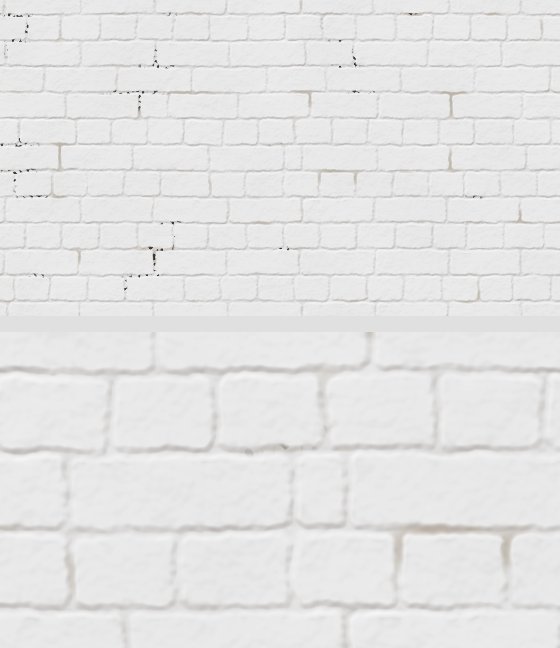
Top: the whole. Bottom: its middle third, enlarged.
This texture is drawn by a WebGL 1 fragment shader. Its source:

```glsl
precision highp float;
// White painted brick wall: thirteen courses of long and short bricks.
// Joint distance plus gradient noise forms a relief lit from above;
// noise masks leave bare beige mortar and dark pits in a few joints.

uniform vec2 u_resolution;

const float COURSE = 0.0825;    // course height, canvas height = 1
const float TOP_BED = 0.954;    // height of the uppermost bed joint
const vec3 PAINT = vec3(0.912, 0.912, 0.913);
const vec3 SHADOW_TINT = vec3(0.92, 1.0, 1.07);
const vec3 BARE_MORTAR = vec3(0.71, 0.67, 0.61);
const vec3 PIT = vec3(0.13, 0.12, 0.11);

float hash(vec2 c) {
  vec3 q = fract(vec3(c.xyx) * 0.1031);
  q += dot(q, q.yzx + 33.33);
  return fract((q.x + q.y) * q.z);
}

float cornerSlope(vec2 cell, vec2 offset) {
  float angle = 6.2832 * hash(cell + 57.0);
  return dot(vec2(cos(angle), sin(angle)), offset);
}

float gradientNoise(vec2 p) {
  vec2 i = floor(p), f = fract(p);
  vec2 w = f * f * f * (f * (f * 6.0 - 15.0) + 10.0);
  vec2 r = vec2(1.0, 0.0);
  float low = mix(cornerSlope(i, f), cornerSlope(i + r, f - r), w.x);
  float high = mix(cornerSlope(i + r.yx, f - r.yx), cornerSlope(i + 1.0, f - 1.0), w.x);
  return mix(low, high, w.y);
}

bool isRow(float row, float n) { return abs(row - n) < 0.5; }

// Course layout: first joint, brick length, odd brick index, its relative length
vec4 courseLayout(float row) {
  if (isRow(row, 2.0)) return vec4(0.014, 0.237, 4.0, 0.66);
  if (isRow(row, 3.0)) return vec4(0.139, 0.236, 3.0, 0.78);
  if (isRow(row, 4.0)) return vec4(-0.01, 0.2245, 2.0, 0.4);
  if (isRow(row, 5.0)) return vec4(0.065, 0.115, 0.0, 1.55);
  if (isRow(row, 6.0)) return vec4(0.185, 0.237, 3.0, 0.25);
  if (isRow(row, 7.0)) return vec4(0.046, 0.1155, 4.0, 1.35);
  if (isRow(row, 11.0)) return vec4(0.046, 0.116, 3.0, 1.65);
  bool shortBricks = mod(row, 2.0) > 0.5;
  return shortBricks ? vec4(0.08, 0.117, 0.0, 1.0) : vec4(0.02, 0.233, 0.0, 1.0);
}

// Distance to the nearest upright joint of a course
float uprightDistance(float x, float row) {
  vec4 course = courseLayout(row);
  float nearest = 1.0;
  for (int k = 0; k < 24; k++) {
    float i = float(k);
    float shift = (course.w - 1.0) * step(course.z + 0.5, i);
    float wobble = 0.012 * (hash(vec2(i, row)) - 0.5);
    nearest = min(nearest, abs(x - course.x - (i + shift) * course.y - wobble));
  }
  return nearest;
}

// Uneven distance to the closest joint, rounded at the brick corners
float jointDistance(vec2 p) {
  p.y += 0.005 * gradientNoise(p * 3.5);
  p += 0.005 * vec2(gradientNoise(p * 24.0), gradientNoise(p * 24.0 + 71.0));
  p += 0.0022 * vec2(gradientNoise(p * 75.0 + 13.0), gradientNoise(p * 75.0 + 41.0));
  float t = (TOP_BED - p.y) / COURSE;
  float bed = abs(t - floor(t + 0.5)) * COURSE;
  float upright = uprightDistance(p.x, floor(t) + 1.0);
  const float corner = 0.014;
  return corner - length(max(corner - vec2(bed, upright), 0.0));
}

// Surface height: brick face, paint-filled joints and brushed roughness
float relief(vec2 p, float d) {
  float depth = 0.72 + 0.6 * gradientNoise(p * 9.0 + 5.0);
  float face = depth * smoothstep(-0.001, 0.0085, d);
  float rough = 0.2 + 0.3 * (1.0 - smoothstep(0.004, 0.014, d));
  return face + rough * (gradientNoise(p * 42.0) + 0.5 * gradientNoise(p * 105.0));
}

void main() {
  vec2 p = gl_FragCoord.xy / u_resolution.y;
  vec2 towardLight = p + vec2(-0.0011, 0.003);
  float d = jointDistance(p);
  float slope = relief(p, d) - relief(towardLight, jointDistance(towardLight));
  float groove = 1.0 - smoothstep(0.001, 0.007, d);

  // Light from above, with soft occlusion in the grooves
  float light = slope > 0.0 ? 0.085 * slope : 0.3 * slope;
  light -= 0.045 * groove * (0.7 + gradientNoise(p * 13.0));
  light += 0.012 * gradientNoise(p * 4.0 + 31.0);
  light = clamp(light, -0.3, 0.05);
  vec3 color = PAINT + light * mix(vec3(1.0), SHADOW_TINT, step(light, 0.0));

  // Worn joints: bare mortar, and dark pits mostly toward the upper left
  float bare = smoothstep(0.29, 0.5, gradientNoise(p * 8.0 + 19.0));
  color = mix(color, BARE_MORTAR, 0.75 * bare * groove);
  float bias = 0.08 - 0.15 * p.x + 0.12 * p.y;
  float pitted = smoothstep(0.27, 0.4, gradientNoise(p * 5.0 + 83.0) + bias);
  float pits = smoothstep(0.1, 0.3, gradientNoise(p * 85.0 + 7.0));
  color = mix(color, PIT, 0.85 * pitted * pits * groove);

  gl_FragColor = vec4(color, 1.0);
}
```
